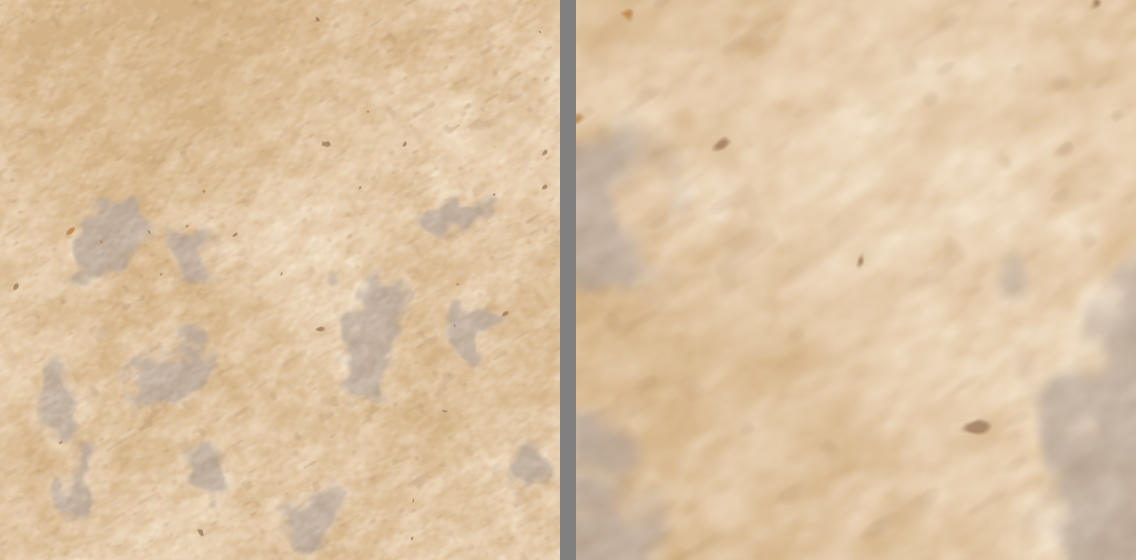
Left, the full canvas; right, a detail of the centre.
A Shadertoy shader for this texture:

```glsl
#define PATCH_GRID 4.0
#define PATCH_SHARE 0.78
#define PATCH_EDGE 0.012
#define HALO_WIDTH 0.028
#define HALO_GAIN 0.38
#define CLOUD_GAIN 1.4
#define MOTTLE_GAIN 1.0
#define GRAIN_GAIN 0.42
#define SPECK_GRID 13.0
#define SPECK_SHARE 0.13

const vec3 TAN = vec3(0.85, 0.73, 0.575);
const vec3 CREAM = vec3(0.94, 0.865, 0.765);
const vec3 GREY = vec3(0.75, 0.68, 0.62);
const vec3 BROWN = vec3(0.60, 0.46, 0.34);
const vec3 OCHRE = vec3(0.72, 0.50, 0.25);

float hash(vec2 p) {
    return fract(sin(dot(p, vec2(127.1, 311.7))) * 43758.5453);
}

vec2 hash2(vec2 p) {
    return vec2(hash(p), hash(p + 37.3));
}

mat2 rotation(float a) {
    return mat2(cos(a), sin(a), -sin(a), cos(a));
}

float noise(vec2 p) {
    vec2 i = floor(p), f = fract(p);
    f = f * f * (3.0 - 2.0 * f);
    return mix(mix(hash(i), hash(i + vec2(1, 0)), f.x),
               mix(hash(i + vec2(0, 1)), hash(i + vec2(1, 1)), f.x), f.y);
}

float fbm(vec2 p) {
    float sum = 0.0, amp = 0.5;
    for (int i = 0; i < 4; i++) {
        sum += amp * noise(p);
        p = rotation(0.65) * p * 2.03 + 17.0;
        amp *= 0.55;
    }
    return sum / 1.01;
}

// Distance to the nearest scattered capsule, negative inside
float patchDistance(vec2 p) {
    vec2 cell = floor(p * PATCH_GRID);
    float d = 1.0;
    for (int y = -1; y <= 1; y++)
    for (int x = -1; x <= 1; x++) {
        vec2 c = cell + vec2(x, y);
        if (hash(c + 5.1) > PATCH_SHARE || c.y > 2.5) continue;
        vec2 q = p - (c + 0.2 + 0.6 * hash2(c + 11.7)) / PATCH_GRID;
        q = rotation(-0.3 - 1.7 * hash(c + 23.9)) * q;
        vec2 size = hash2(c + 41.3);
        q.x -= clamp(q.x, -0.055 * size.x, 0.055 * size.x);
        d = min(d, length(q) - mix(0.018, 0.056, size.y));
    }
    return d;
}

// Sparse dark flecks: coverage in x, tint choice in y
vec2 specks(vec2 p) {
    vec2 c = floor(p * SPECK_GRID);
    vec2 q = (fract(p * SPECK_GRID) - 0.25 - 0.5 * hash2(c + 3.3)) / SPECK_GRID;
    q = rotation(6.28 * hash(c + 8.8)) * q * vec2(0.75, 1.25);
    float radius = mix(0.002, 0.006, pow(hash(c + 61.0), 2.0));
    float cover = 1.0 - smoothstep(radius - 0.002, radius + 0.002, length(q));
    return vec2(cover * step(hash(c + 71.0), SPECK_SHARE), hash(c + 83.0));
}

void mainImage(out vec4 fragColor, in vec2 fragCoord) {
    vec2 p = fragCoord / iResolution.y;

    // Ragged grey patches
    vec2 warp = vec2(fbm(p * 9.0), fbm(p * 9.0 + 51.0)) - 0.5;
    float d = patchDistance(p + 0.13 * warp);
    d += 0.026 * (noise(p * 42.0) - 0.5);
    float inside = 1.0 - smoothstep(-PATCH_EDGE, PATCH_EDGE, d);
    float halo = exp(-max(d, 0.0) / HALO_WIDTH);

    // Slanted fine texture
    vec2 slant = rotation(-0.55) * p * vec2(0.75, 1.2);
    float mottle = fbm(slant * 34.0) - 0.5;
    float grain = noise(slant * 115.0 + 9.0) - 0.5;
    float texture1 = MOTTLE_GAIN * mottle + GRAIN_GAIN * grain;

    // Broad tan and cream clouds, deeper towards the upper left
    float cloud = fbm(p * 4.2 + 2.7) - 0.5;
    float depth = smoothstep(0.45, 1.0, p.y - 0.25 * p.x + 0.1);
    float tone = 0.42 + CLOUD_GAIN * cloud - 0.3 * depth;
    tone += HALO_GAIN * halo * (0.7 + 1.5 * mottle) + texture1;
    vec3 color = mix(TAN, CREAM, clamp(tone, -0.25, 1.15));

    // Small soft brown pits
    float pits = smoothstep(0.74, 0.95, noise(slant * 75.0 + 31.0));
    color = mix(color, BROWN, 0.16 * pits * (0.4 + noise(p * 8.0)));

    // Grey stain keeps some of the surface texture
    vec3 stain = GREY + 0.13 * texture1;
    color = mix(color, stain, inside * (0.88 + 0.25 * mottle));

    vec2 speck = specks(p + 0.004 * (noise(p * 150.0) - 0.5));
    color = mix(color, mix(BROWN, OCHRE, step(0.6, speck.y)), 0.75 * speck.x);

    fragColor = vec4(color, 1.0);
}
```
